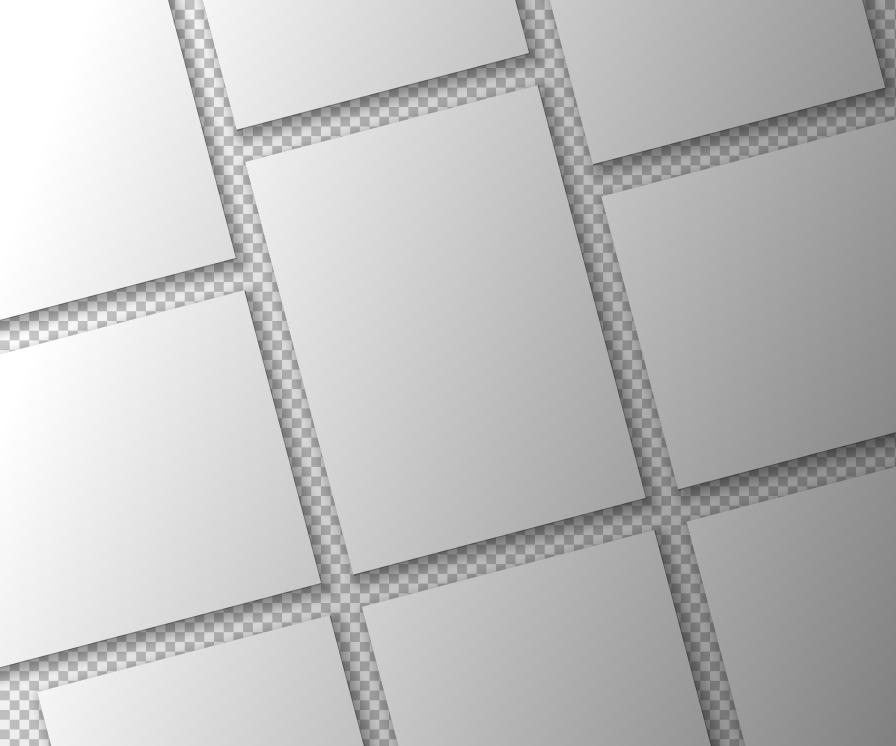
Write a Shadertoy shader that draws this pattern.

```glsl
float boxDistance(vec2 p, vec2 lo, vec2 hi) {
    vec2 d = abs(p - 0.5 * (lo + hi)) - 0.5 * (hi - lo);
    return length(max(d, 0.0)) + min(max(d.x, d.y), 0.0);
}

// Axis-aligned checkerboard with softened cell borders, from 0 to 1
float checker(vec2 p, float cells, float pixel) {
    vec2 wave = abs(fract(p * cells * 0.5 - 0.25) - 0.5) - 0.25;
    vec2 side = clamp(wave / (pixel * cells * 0.5), -0.5, 0.5) * 2.0;
    return 0.5 + 0.5 * side.x * side.y;
}

void mainImage(out vec4 fragColor, in vec2 fragCoord) {
    float pixel = 1.0 / iResolution.y;
    vec2 p = vec2(fragCoord.x, iResolution.y - fragCoord.y) * pixel;

    // Tilted layout axes: x along the card tops, y down their sides
    float tilt = radians(14.7);
    vec2 q = vec2(cos(tilt) * p.x - sin(tilt) * p.y,
                  sin(tilt) * p.x + cos(tilt) * p.y);

    float cover = 0.0, shadow = 0.0, cardTone = 0.0;
    for (int col = -1; col <= 1; col++) {
        float upperGap = col == 0 ? 0.271 : 0.437;
        float lowerGap = 0.8875;
        for (int row = -1; row <= 1; row++) {
            vec2 lo = vec2(0.2403 + 0.45 * float(col), upperGap);
            vec2 hi = vec2(lo.x + 0.45, lowerGap);
            if (row < 0) { lo.y = upperGap - 0.6; hi.y = upperGap; }
            if (row > 0) { lo.y = lowerGap; hi.y = lowerGap + 0.6; }

            // Landscape cards reach out past the side columns
            if (col < 0 && row < 1) lo.x -= 0.17;
            if (col > 0 && row == 0) hi.x += 0.17;
            lo += 0.0223;
            hi -= 0.0223;

            float d = boxDistance(q, lo, hi);
            float inside = clamp(0.5 - d / pixel, 0.0, 1.0);
            vec2 local = (q - lo) / (hi - lo);
            cover = max(cover, inside);
            cardTone += inside * 0.035 * (1.0 - local.x - local.y);

            // Soft drop shadow plus a tight contact line, both toward lower right
            float soft = boxDistance(q - vec2(0.006, 0.01), lo, hi);
            float contact = boxDistance(q - vec2(0.001, 0.0015), lo, hi);
            shadow = max(shadow, 0.36 * (1.0 - smoothstep(-0.012, 0.022, soft)));
            shadow = max(shadow, 0.5 * (1.0 - smoothstep(-0.001, 0.003, contact)));
        }
    }

    // One light falls across the whole scene from the upper left
    float light = 1.05 - 0.36 * p.x - 0.11 * p.y;
    float ground = light * mix(0.79, 1.0, checker(p, 76.7, pixel)) * (1.0 - shadow);
    float tone = mix(ground, light + cardTone, cover);
    fragColor = vec4(vec3(clamp(tone, 0.0, 1.0)), 1.0);
}
```
